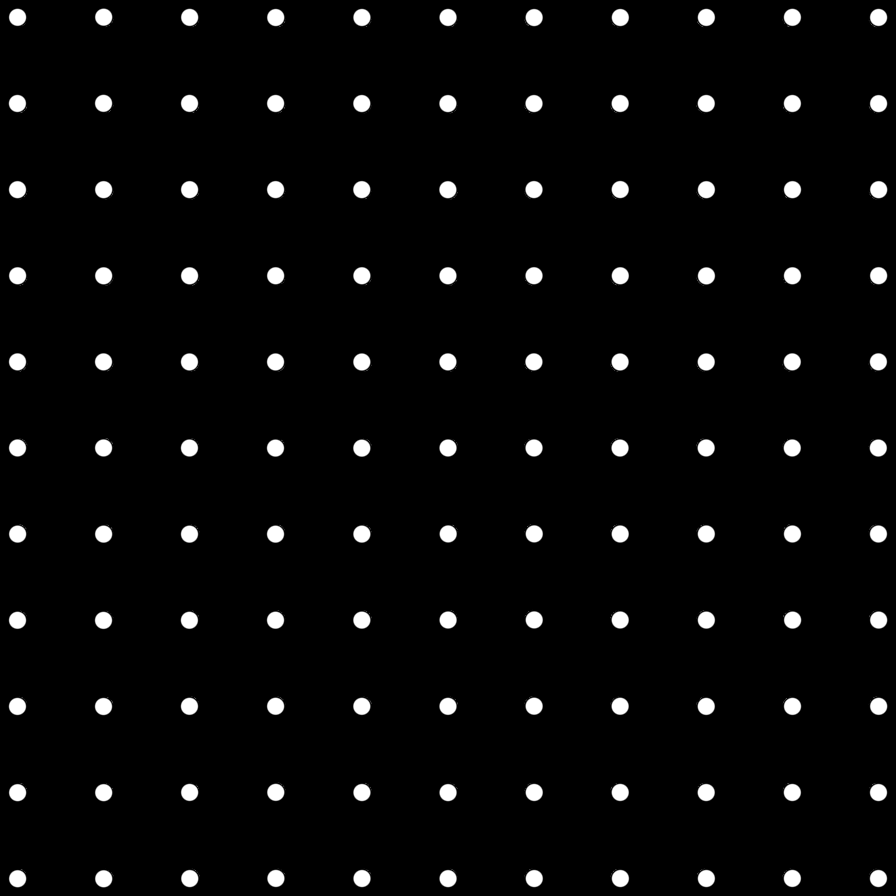
Give the GLSL for this pattern, as a three.js fragment shader.

```glsl
varying vec2 vUv;

const float DOTS = 11.0;           // dots across and down
const float MARGIN = 0.0195;       // canvas edge to first dot centre
const float RADIUS = 0.0095;
const float SOFTNESS = 0.0010;     // half width of the smoothed edge
const float JITTER = 0.0007;       // drift of the dot centres
const float FLECK_GAP = 0.0016;    // fleck arc beyond the dot edge
const float FLECK_WIDTH = 0.0009;
const float FLECK_STRENGTH = 0.30;
const float FLECK_SCALE = 420.0;
const vec3 BACKGROUND = vec3(0.0);
const vec3 DOT_COLOR = vec3(1.0);

vec2 hashGradient(vec2 p) {
  vec2 q = vec2(dot(p, vec2(127.1, 311.7)), dot(p, vec2(269.5, 183.3)));
  return 2.0 * fract(sin(q) * 43758.55) - 1.0;
}

float gradientNoise(vec2 p) {
  vec2 i = floor(p);
  vec2 f = fract(p);
  vec2 u = f * f * (3.0 - 2.0 * f);
  float bottom = mix(dot(hashGradient(i), f),
                     dot(hashGradient(i + vec2(1.0, 0.0)), f - vec2(1.0, 0.0)), u.x);
  float top = mix(dot(hashGradient(i + vec2(0.0, 1.0)), f - vec2(0.0, 1.0)),
                  dot(hashGradient(i + 1.0), f - 1.0), u.x);
  return mix(bottom, top, u.y);
}

float discMask(float dist) {
  return 1.0 - smoothstep(-SOFTNESS, SOFTNESS, dist);
}

// Broken faint arc on the diagonal that faces the canvas centre
float fleckMask(vec2 offset, vec2 center, float dist) {
  vec2 inward = normalize(mix(vec2(-1.0), vec2(1.0), step(center, vec2(0.5))));
  float facing = dot(offset / max(length(offset), 0.0001), inward);
  float arc = 1.0 - smoothstep(0.0, FLECK_WIDTH, abs(dist - FLECK_GAP));
  float grain = smoothstep(-0.2, 0.3, gradientNoise(vUv * FLECK_SCALE));
  return arc * smoothstep(0.75, 0.95, facing) * grain * FLECK_STRENGTH;
}

void main() {
  // Nearest dot of the grid
  float pitch = (1.0 - 2.0 * MARGIN) / (DOTS - 1.0);
  vec2 cell = clamp(floor((vUv - MARGIN) / pitch + 0.5), 0.0, DOTS - 1.0);
  vec2 center = MARGIN + cell * pitch;

  // Slight drift from dot to dot
  vec2 drift = vec2(gradientNoise(cell * 0.37 + 3.5), gradientNoise(cell * 0.37 + 19.2));
  vec2 offset = vUv - center - JITTER * drift;
  float dist = length(offset) - RADIUS;

  float light = max(discMask(dist), fleckMask(offset, center, dist));
  gl_FragColor = vec4(mix(BACKGROUND, DOT_COLOR, light), 1.0);
}
```
